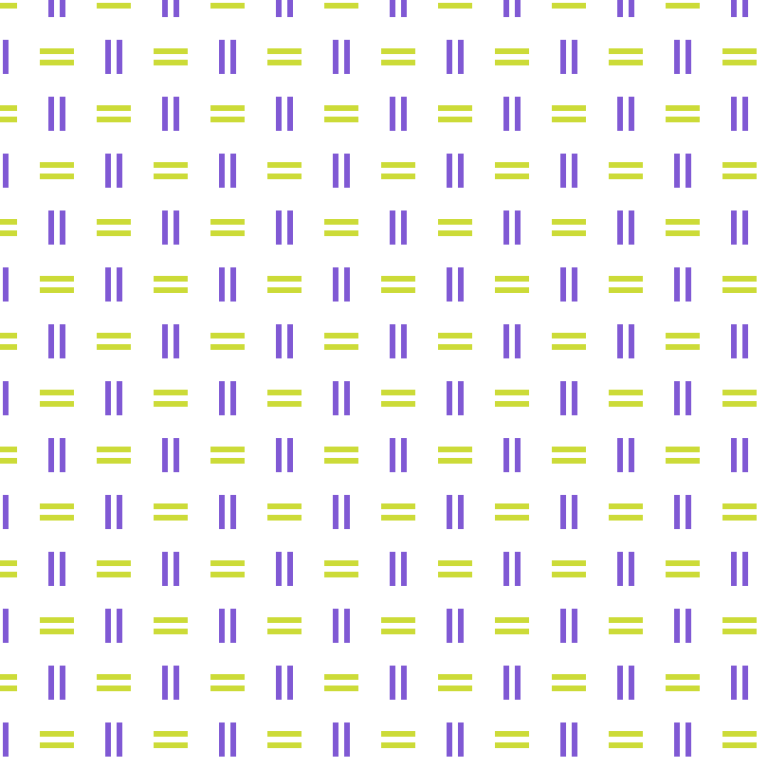
A Shadertoy shader for this pattern:

```glsl
const float CELLS_ACROSS = 13.5;
const vec2 BAR_HALF_SIZE = vec2(0.3, 0.05);
const float BAR_OFFSET = 0.1;

const vec3 PAPER = vec3(1.0);
const vec3 LIME = vec3(0.80, 0.86, 0.22);
const vec3 VIOLET = vec3(0.50, 0.35, 0.83);

// Share of a pixel covered by an axis-aligned box
float boxCoverage(vec2 p, vec2 halfSize, float pixel) {
    vec2 inside = clamp((halfSize - abs(p)) / pixel + 0.5, 0.0, 1.0);
    return inside.x * inside.y;
}

// Two parallel horizontal bars, mirrored about the cell centre
float barPair(vec2 p, vec2 halfSize, float offset, float pixel) {
    return boxCoverage(vec2(p.x, abs(p.y) - offset), halfSize, pixel);
}

void mainImage(out vec4 fragColor, in vec2 fragCoord) {
    // Grid coordinates with a cell centred on the top left corner
    float pixel = CELLS_ACROSS / iResolution.y;
    vec2 grid = vec2(fragCoord.x, iResolution.y - fragCoord.y) * pixel;
    vec2 cell = floor(grid + 0.5);
    vec2 local = grid - cell;

    // Checkerboard of lime horizontal and violet vertical pairs
    bool upright = mod(cell.x + cell.y, 2.0) > 0.5;
    vec2 oriented = upright ? local.yx : local;
    vec3 ink = upright ? VIOLET : LIME;

    float coverage = barPair(oriented, BAR_HALF_SIZE, BAR_OFFSET, pixel);
    fragColor = vec4(mix(PAPER, ink, coverage), 1.0);
}
```
